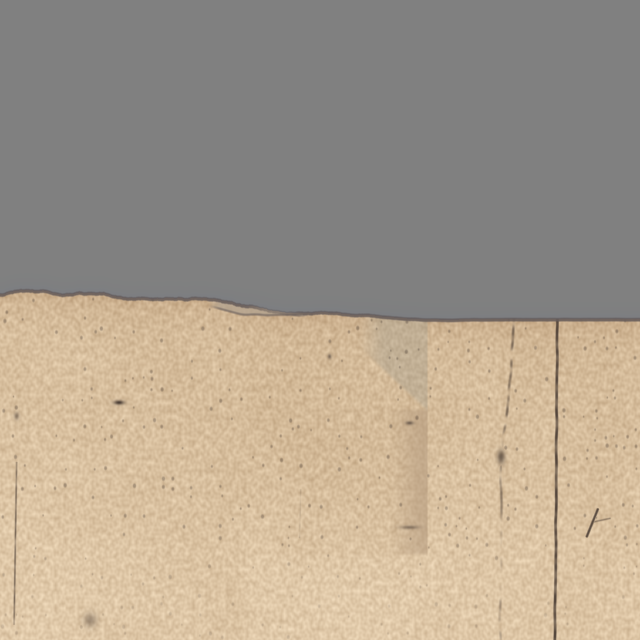
Reproduce this texture procedurally as a Shadertoy shader.

```glsl
// Aged, stained paper with a torn upper edge, seams and ruled ink lines on plain grey.
#define BACKDROP vec3(0.502)
#define PAPER_LIGHT vec3(0.885, 0.795, 0.670)
#define PAPER_TAN vec3(0.805, 0.700, 0.565)
#define EDGE_BROWN vec3(0.745, 0.625, 0.490)
#define PATCH_GREY vec3(0.735, 0.675, 0.580)
#define INK vec3(0.270, 0.220, 0.190)
#define RIM vec3(0.400, 0.360, 0.350)
#define GRAIN 0.085
#define MOTTLE 0.30
#define SPECK_CELLS 65.0
#define SEAM_X 0.668

float hash(vec2 p) {
    vec3 q = fract(p.xyx * 0.1031);
    q += dot(q, q.yzx + 33.33);
    return fract((q.x + q.y) * q.z);
}

float gradientNoise(vec2 p) {
    vec2 cell = floor(p), f = fract(p);
    vec2 w = f * f * f * (f * (f * 6.0 - 15.0) + 10.0);
    float corner[4];
    for (int i = 0; i < 4; i++) {
        vec2 o = vec2(i & 1, i >> 1);
        float a = 6.2832 * hash(cell + o + 71.0);
        corner[i] = dot(vec2(cos(a), sin(a)), f - o);
    }
    return mix(mix(corner[0], corner[1], w.x), mix(corner[2], corner[3], w.x), w.y);
}

float fbm(vec2 p) {
    float sum = 0.0, amp = 0.6;
    for (int i = 0; i < 4; i++) {
        sum += amp * gradientNoise(p);
        p = mat2(1.6, 1.2, -1.2, 1.6) * p + 17.0;
        amp *= 0.55;
    }
    return sum;
}

float segment(vec2 p, vec2 a, vec2 b) {
    vec2 d = b - a;
    return length(p - a - d * clamp(dot(p - a, d) / dot(d, d), 0.0, 1.0));
}

// Coverage of a soft pen stroke
float stroke(vec2 p, vec2 a, vec2 b, float width, float aa) {
    return 1.0 - smoothstep(width - aa, width + aa, segment(p, a, b));
}

float spot(vec2 p, vec2 center, vec2 radius) {
    vec2 d = (p - center) / radius;
    return exp(-dot(d, d));
}

float band(float x, float lo, float hi, float soft) {
    return smoothstep(lo - soft, lo + soft, x) * (1.0 - smoothstep(hi - soft, hi + soft, x));
}

// Height of the torn edge, smoother to the right
float tornEdge(float x) {
    float y = 0.541 + 0.006 * exp(-pow((x - 0.05) / 0.03, 2.0));
    y += 0.002 * exp(-pow((x - 0.145) / 0.02, 2.0));
    y -= 0.007 * smoothstep(0.155, 0.21, x) + 0.022 * smoothstep(0.31, 0.46, x);
    y -= 0.0115 * smoothstep(0.49, 0.69, x) - 0.001 * smoothstep(0.69, 0.78, x);
    return y + 0.005 * fbm(vec2(x * 38.0, 3.5)) * (1.0 - 0.85 * smoothstep(0.4, 0.72, x));
}

// Scattered flecks, one candidate per cell
float flecks(vec2 p, float aa) {
    vec2 g = p * SPECK_CELLS, id = floor(g);
    vec2 center = 0.25 + 0.5 * vec2(hash(id + 4.0), hash(id + 39.0));
    float radius = mix(0.06, 0.16, hash(id + 83.0));
    float d = length((fract(g) - center) * vec2(1.0, 0.75)) - radius;
    float soft = aa * SPECK_CELLS;
    return step(0.86, hash(id)) * (1.0 - smoothstep(-soft, soft, d));
}

vec3 paper(vec2 p, float depth, float aa) {
    // Broad tone, stains and fibre grain
    float tone = 0.40 + 0.34 * smoothstep(0.40, 0.08, p.y) + MOTTLE * fbm(p * 8.0);
    tone += 0.15 * smoothstep(0.30, 0.05, p.x) + 0.10 * band(p.x, SEAM_X, 0.78, 0.004);
    tone -= 0.22 * spot(p, vec2(0.53, 0.29), vec2(0.17, 0.12));
    tone += 0.15 * band(p.x, 0.38, 0.672, 0.01) * (1.0 - smoothstep(0.128, 0.136, p.y));
    vec3 col = mix(PAPER_TAN, PAPER_LIGHT, clamp(tone, 0.0, 1.0));
    col = mix(col, EDGE_BROWN, 0.62 * exp(-depth / 0.028));
    float grain = gradientNoise(p * vec2(190.0, 150.0)) + 0.7 * gradientNoise(p * 85.0 + 9.0);
    col += GRAIN * grain * vec3(0.9, 1.0, 1.05);

    // Grey wedge and worn strip beside the vertical seam
    float left = 1.0 - smoothstep(SEAM_X - aa, SEAM_X + aa, p.x);
    float wedge = smoothstep(-0.006, 0.006, p.y - 0.447 + 0.93 * (p.x - 0.573));
    wedge *= left * smoothstep(0.555, 0.605, p.x);
    col = mix(col, PATCH_GREY + 0.05 * grain, 0.75 * wedge);
    float worn = left * smoothstep(0.60, SEAM_X, p.x) * band(p.y, 0.134, 0.36, 0.004);
    col = mix(col, vec3(0.70, 0.60, 0.49), 0.55 * worn);

    // Ruled lines with uneven ink
    float wear = smoothstep(-0.35, 0.30, gradientNoise(vec2(p.x * 30.0, p.y * 55.0)));
    float bend = 0.782 + 0.021 * smoothstep(0.22, 0.52, p.y) + 0.003 * gradientNoise(vec2(2.5, p.y * 35.0));
    float ink = 0.60 * wear * (1.0 - smoothstep(0.0, 0.0022 + aa, abs(p.x - bend)));
    ink *= mix(0.55, 1.0, smoothstep(0.15, 0.28, p.y));
    float rule = 0.867 + 0.008 * p.y + 0.0012 * gradientNoise(vec2(8.5, p.y * 30.0));
    ink = max(ink, mix(0.60, 0.90, wear) * (1.0 - smoothstep(0.0006, 0.0020 + aa, abs(p.x - rule))));
    ink = max(ink, mix(0.35, 0.65, wear) * stroke(p, vec2(0.022, 0.025), vec2(0.026, 0.277), 0.0012, aa));
    ink = max(ink, 0.20 * wear * stroke(p, vec2(0.468, 0.16), vec2(0.470, 0.235), 0.001, aa));

    // Pen marks, blots and flecks
    ink = max(ink, 0.85 * stroke(p, vec2(0.917, 0.162), vec2(0.934, 0.204), 0.0018, aa));
    ink = max(ink, 0.45 * stroke(p, vec2(0.925, 0.184), vec2(0.953, 0.190), 0.0012, aa));
    ink = max(ink, 0.95 * spot(p, vec2(0.186, 0.371), vec2(0.008, 0.0035)));
    ink = max(ink, 0.70 * spot(p, vec2(0.783, 0.286), vec2(0.006, 0.011)));
    ink = max(ink, 0.40 * spot(p, vec2(0.141, 0.031), vec2(0.010, 0.011)));
    ink = max(ink, 0.65 * spot(p, vec2(0.640, 0.339), vec2(0.006, 0.003)));
    ink = max(ink, 0.50 * spot(p, vec2(0.640, 0.176), vec2(0.014, 0.003)));
    ink = max(ink, 0.60 * spot(p, vec2(0.515, 0.443), vec2(0.003, 0.004)));
    ink = max(ink, 0.50 * spot(p, vec2(0.026, 0.350), vec2(0.004, 0.006)));
    ink = max(ink, 0.35 * flecks(p, aa) * (0.5 + 0.5 * smoothstep(0.05, 0.2, p.y)));
    return mix(col, INK, ink);
}

void mainImage(out vec4 fragColor, in vec2 fragCoord) {
    vec2 p = fragCoord / iResolution.xy;
    float aa = 1.0 / iResolution.y;
    float depth = tornEdge(p.x) - p.y;
    vec3 sheet = paper(p, max(depth, 0.0), aa);

    // Pale folded sliver with its shadowed crease
    float creaseY = 0.508 + 0.013 * smoothstep(0.39, 0.325, p.x) + 0.002 * gradientNoise(vec2(p.x * 40.0, 6.5));
    float fold = band(p.x, 0.335, 0.475, 0.012);
    sheet = mix(sheet, vec3(0.70, 0.64, 0.565), 0.75 * fold * smoothstep(-aa, aa, p.y - creaseY));
    sheet = mix(sheet, RIM, 0.60 * fold * (1.0 - smoothstep(0.0, 0.002 + aa, abs(p.y - creaseY))));

    // Paper against the backdrop, then the dark torn rim
    vec3 col = mix(BACKDROP, sheet, smoothstep(-aa, aa, depth));
    float rim = 1.0 - smoothstep(0.001, 0.003 + aa, abs(depth - 0.001));
    col = mix(col, RIM, rim * (0.88 - 0.35 * band(p.x, 0.40, 0.46, 0.02)));
    col += vec3(-0.018, -0.010, 0.004) * exp(-abs(depth) / 0.012) * step(depth, 0.0);
    fragColor = vec4(clamp(col, 0.0, 1.0), 1.0);
}
```
